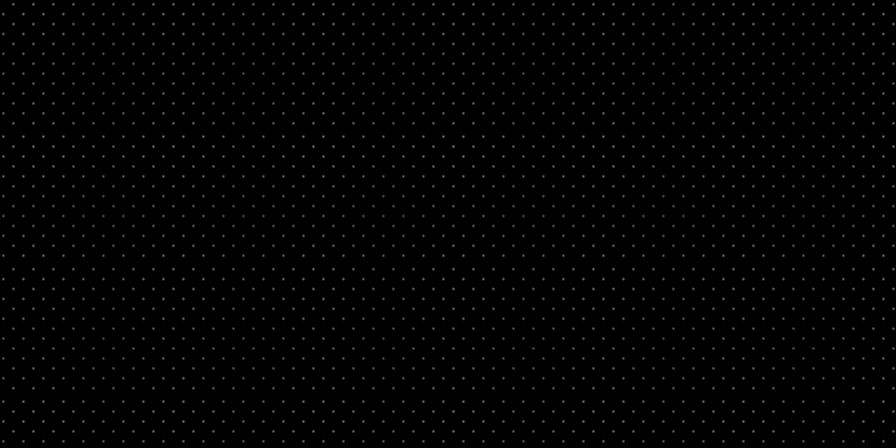
Give the GLSL for this pattern, as a Shadertoy shader.

```glsl
// Staggered lattice of tiny soft grey dots on black, in bands of thirteen rows.
// Each point finds its band, row and nearest dot by folding, then fades with
// distance; layered sines vary the dots. Lengths are in canvas heights.

const float COLUMN_PITCH  = 2.0 / 44.8;  // spacing of dots within a row
const float ROW_PITCH     = 0.02214;     // spacing of rows within a band
const float BAND_HEIGHT   = 0.2957;      // leaves a wider gap between bands
const float ROWS_PER_BAND = 13.0;
const float TOP_MARGIN    = 0.0094;      // top edge to the first row
const float LEFT_MARGIN   = 0.0076;      // left edge to the first dot, odd rows
const float DOT_REACH     = 1.14 / 256.0; // radius at which a dot fades out
const float VARIATION     = 0.18;        // slow change in brightness
const vec3  BACKGROUND    = vec3(0.0);
const vec3  DOT_COLOUR    = vec3(0.44);

// Vector from the nearest dot centre to p, with p.y measured downwards.
vec2 nearestDot(vec2 p) {
    // Band and row; the last row of a band owns the extra gap below it
    float y = p.y - TOP_MARGIN + 0.5 * ROW_PITCH;
    float band = floor(y / BAND_HEIGHT);
    float bandY = y - band * BAND_HEIGHT;
    float row = min(floor(bandY / ROW_PITCH), ROWS_PER_BAND - 1.0);

    // Stagger alternates continuously across the bands
    float odd = mod(band * ROWS_PER_BAND + row, 2.0);
    float x = (p.x - LEFT_MARGIN) / COLUMN_PITCH - 0.5 * (1.0 - odd);

    return vec2((fract(x + 0.5) - 0.5) * COLUMN_PITCH,
                bandY - (row + 0.5) * ROW_PITCH);
}

// Slow brightness drift over the lattice, around 1.
float brightness(vec2 centre) {
    float waves = sin(centre.x * 20.0) + sin(centre.y * 21.0 + 1.0);
    return 1.0 + 0.5 * VARIATION * waves;
}

void mainImage(out vec4 fragColor, in vec2 fragCoord) {
    float pixel = 1.0 / iResolution.y;
    vec2 p = fragCoord * pixel;
    p.y = 1.0 - p.y;

    // Linear falloff, never narrower than a pixel
    vec2 offset = nearestDot(p);
    float reach = max(DOT_REACH, pixel);
    float coverage = clamp(1.0 - length(offset) / reach, 0.0, 1.0);

    vec3 dotColour = DOT_COLOUR * brightness(p - offset);
    fragColor = vec4(mix(BACKGROUND, dotColour, coverage), 1.0);
}
```
